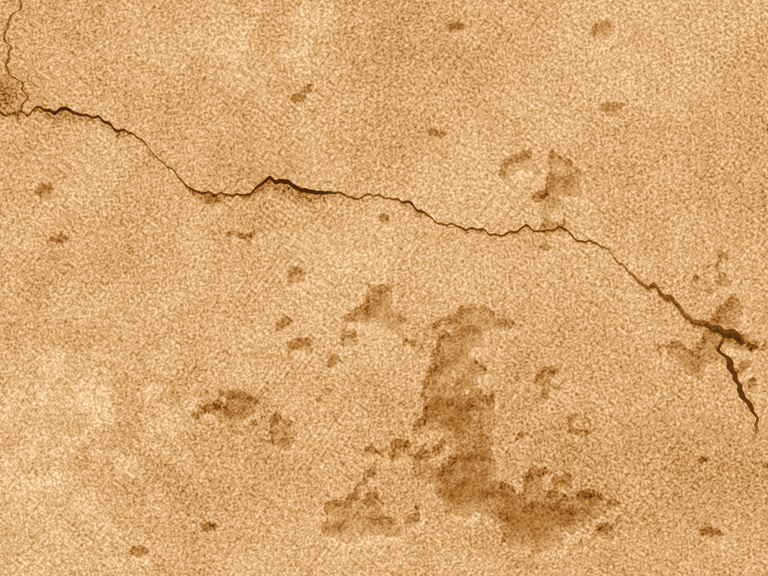
Give the GLSL for this texture, as a WebGL 1 fragment shader.

```glsl
precision highp float;
uniform vec2 u_resolution;

float hash(vec2 p) {
  return fract(sin(dot(p, vec2(127.1, 311.7))) * 43758.5453);
}

float corner(vec2 cell, vec2 offset) {
  float angle = 6.2832 * hash(cell);
  return dot(vec2(cos(angle), sin(angle)), offset);
}

// Gradient noise, roughly -0.7 to 0.7
float noise(vec2 p) {
  vec2 i = floor(p), f = fract(p);
  vec2 u = f * f * f * (f * (f * 6.0 - 15.0) + 10.0);
  vec2 e = vec2(1.0, 0.0);
  return mix(mix(corner(i, f), corner(i + e, f - e), u.x),
             mix(corner(i + e.yx, f - e.yx), corner(i + e.xx, f - e.xx), u.x), u.y);
}

float ragged(vec2 p) {
  return 0.8 * noise(p * 7.0 + 3.7) + 0.55 * noise(p * 14.0 + 1.3)
       + 0.33 * noise(p * 31.0) + 0.17 * noise(p * 66.0);
}

float blob(vec2 p, vec2 center, vec2 size) {
  vec2 q = (p - center) / size;
  return exp(-dot(q, q));
}

// Small holes, at most one per grid cell
float smallPits(vec2 p) {
  vec2 g = p * 7.0, id = floor(g);
  vec2 center = 0.3 + 0.4 * vec2(hash(id + 17.0), hash(id + 41.0));
  float radius = 0.06 + 0.12 * hash(id + 73.0);
  vec2 q = (fract(g) - center) * vec2(0.85, 1.15);
  float dist = length(q) + 0.1 * noise(p * 40.0) + 0.04 * noise(p * 90.0);
  return step(hash(id + 5.0), 0.33) * (1.0 - smoothstep(radius * 0.5, radius, dist));
}

// Depth of the crumbled plaster, 0 on the flat wall
float cavity(vec2 p) {
  float broken = 0.42 * blob(p, vec2(0.82, 0.27), vec2(0.42, 0.27))
               + 0.45 * blob(p, vec2(0.78, 0.28), vec2(0.1, 0.15))
               + 0.45 * blob(p, vec2(0.92, 0.09), vec2(0.14, 0.08))
               + 0.4 * blob(p, vec2(0.6, 0.1), vec2(0.06, 0.07))
               + 0.45 * blob(p, vec2(0.62, 0.45), vec2(0.06, 0.05))
               + 0.3 * blob(p, vec2(0.47, 0.4), vec2(0.08, 0.12))
               + 0.6 * blob(p, vec2(1.26, 0.35), vec2(0.08, 0.12))
               + 0.45 * blob(p, vec2(0.94, 0.69), vec2(0.11, 0.07));
  float n = ragged(p) - 0.6 + broken;
  float depth = 0.5 * smoothstep(0.0, 0.07, n) + 0.5 * smoothstep(0.07, 0.5, n);
  return max(depth, 0.6 * smallPits(p));
}

float jag(float s) {
  return 0.03 * noise(vec2(s * 9.0, 2.3)) + 0.02 * noise(vec2(s * 27.0, 7.6))
       + 0.008 * noise(vec2(s * 75.0, 4.4));
}

float crackLine(float dist, float width) {
  return 1.0 - smoothstep(width - 0.0014, width + 0.0014, abs(dist));
}

float ramp(float a, float b, float t) {
  return clamp((t - a) / (b - a), 0.0, 1.0);
}

vec3 sandColor(float t) {
  vec3 c = mix(vec3(0.2, 0.09, 0.02), vec3(0.59, 0.36, 0.12), ramp(0.0, 0.27, t));
  c = mix(c, vec3(0.72, 0.50, 0.25), ramp(0.27, 0.45, t));
  c = mix(c, vec3(0.80, 0.61, 0.37), ramp(0.45, 0.6, t));
  c = mix(c, vec3(0.87, 0.68, 0.47), ramp(0.6, 0.75, t));
  c = mix(c, vec3(0.93, 0.76, 0.56), ramp(0.75, 0.9, t));
  return mix(c, vec3(1.0, 0.89, 0.73), ramp(0.9, 1.15, t));
}

void main() {
  vec2 p = gl_FragCoord.xy / u_resolution.y;

  // Sand grain and broad stains
  vec2 g = mat2(0.8, 0.6, -0.6, 0.8) * p;
  float grain = 0.5 * noise(g * 215.0) + 0.26 * noise(g * 118.0);
  float stain = 0.16 * noise(p * 2.6 + 9.0) + 0.1 * noise(p * 8.0) + 0.1 * noise(p * 25.0);
  float pale = blob(p, vec2(0.2, 0.24), vec2(0.22, 0.2))
             + blob(p, vec2(0.48, 0.95), vec2(0.15, 0.09));
  pale *= smoothstep(-0.1, 0.4, noise(p * 16.0) + 0.6 * noise(p * 45.0));

  // Cavities lit from above, with shaded upper walls and bright lower lips
  float depth = cavity(p);
  float wall = depth - cavity(p + vec2(-0.007, 0.014));
  float tone = 0.74 + grain * (1.0 - 0.5 * depth) + stain + 0.17 * pale;
  tone -= 0.27 * depth + 0.33 * max(wall, 0.0) - 0.16 * max(-wall, 0.0);

  // Long crack, opening to the right
  float path = 0.79 - 0.115 * smoothstep(0.17, 0.36, p.x)
             - 0.085 * smoothstep(0.63, 0.85, p.x) - 0.175 * smoothstep(0.96, 1.28, p.x);
  float dist = p.y - path - jag(p.x);
  float gap = noise(vec2(p.x * 13.0, 5.5));
  float opening = smoothstep(1.03, 1.2, p.x) * (0.006 + 0.008 * gap);
  float crack = crackLine(dist, 0.0018 + 0.004 * max(gap, 0.0) + opening);
  crack *= (0.8 + 0.5 * gap) * (1.0 - smoothstep(1.28, 1.31, p.x));

  // Crumbled ledge under the crack
  float ledge = 0.005 + 0.06 * max(gap, 0.0) + 2.5 * max(opening, 0.0);
  tone -= 0.24 * step(dist, 0.0) * (1.0 - smoothstep(0.3 * ledge, ledge, -dist));

  // Side branches at the upper left and lower right
  float upper = p.x - 0.03 - 1.2 * jag(p.y + 4.0);
  float upperSpan = smoothstep(0.78, 0.8, p.y);
  crack = max(crack, 0.7 * upperSpan * crackLine(upper, 0.002));
  tone -= 0.3 * upperSpan * blob(p, vec2(0.01, 0.83), vec2(0.025, 0.04));
  float lower = p.x - mix(1.31, 1.265, ramp(0.24, 0.42, p.y)) - jag(p.y + 8.0);
  float lowerSpan = smoothstep(0.23, 0.27, p.y) * (1.0 - smoothstep(0.4, 0.43, p.y));
  float lowerWidth = 0.004 + 0.008 * noise(vec2(p.y * 20.0, 1.5));
  crack = max(crack, 0.9 * lowerSpan * crackLine(lower, lowerWidth));

  tone = mix(tone, 0.06, clamp(crack, 0.0, 1.0));
  gl_FragColor = vec4(sandColor(tone), 1.0);
}
```
